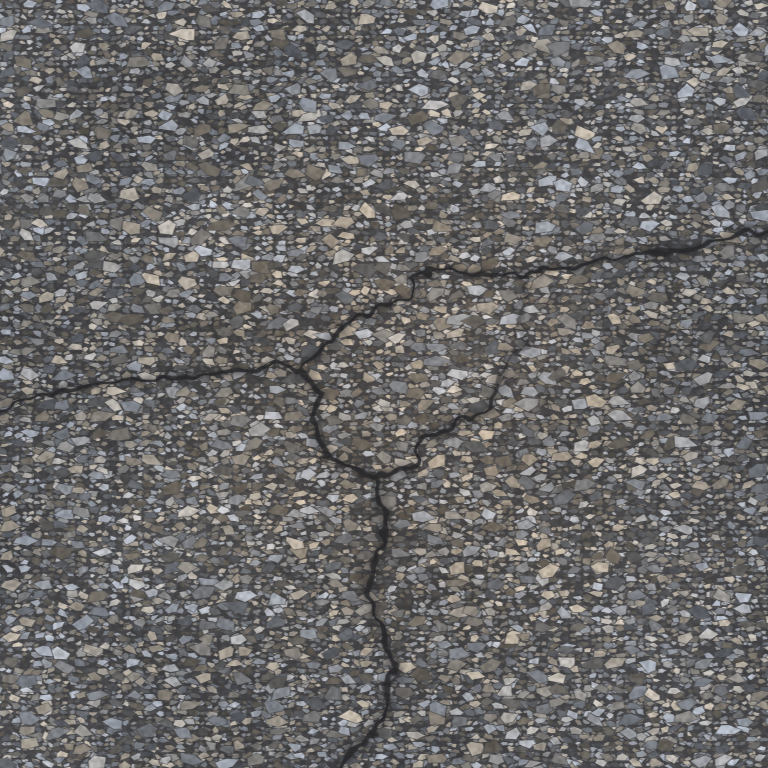
Reproduce this texture procedurally as a Shadertoy shader.

```glsl
// Weathered asphalt: packed angular gravel in dark tar, split by a branching crack.

const float TAU = 6.28319;
const float EDGE_SOFTNESS = 0.0012;
const vec3 TAR = vec3(0.265, 0.265, 0.275);
const vec3 CRACK = vec3(0.15, 0.15, 0.16);
const vec3 WARM_TINT = vec3(1.05, 1.0, 0.925);
const vec3 COOL_TINT = vec3(0.955, 0.995, 1.06);

// Bends of the crack and its arms, in canvas units
const vec2 MAIN_CRACK[10] = vec2[10](
    vec2(-0.02, 0.468), vec2(0.117, 0.499), vec2(0.306, 0.518), vec2(0.39, 0.521),
    vec2(0.449, 0.573), vec2(0.52, 0.61), vec2(0.56, 0.646), vec2(0.69, 0.646),
    vec2(0.87, 0.674), vec2(1.02, 0.703));
const vec2 LOWER_CRACK[10] = vec2[10](
    vec2(0.39, 0.521), vec2(0.417, 0.492), vec2(0.404, 0.453), vec2(0.43, 0.401),
    vec2(0.495, 0.372), vec2(0.495, 0.31), vec2(0.482, 0.219), vec2(0.512, 0.128),
    vec2(0.488, 0.05), vec2(0.43, -0.01));
const vec2 SIDE_CRACK[10] = vec2[10](
    vec2(0.495, 0.372), vec2(0.54, 0.401), vec2(0.553, 0.434), vec2(0.59, 0.452),
    vec2(0.632, 0.466), vec2(0.638, 0.49), vec2(0.645, 0.518), vec2(0.69, 0.551),
    vec2(0.68, 0.59), vec2(0.684, 0.64));

vec3 hash3(vec2 p) {
    vec3 q = fract(p.xyx * vec3(0.1031, 0.1030, 0.0973));
    q += dot(q, q.yxz + 33.33);
    return fract((q.xxy + q.yzz) * q.zyx);
}

vec3 noise3(vec2 p) {
    vec2 cell = floor(p);
    vec2 f = fract(p);
    f = f * f * (3.0 - 2.0 * f);
    vec3 low = mix(hash3(cell), hash3(cell + vec2(1, 0)), f.x);
    vec3 high = mix(hash3(cell + vec2(0, 1)), hash3(cell + vec2(1, 1)), f.x);
    return mix(low, high, f.y);
}

// Signed distance to an irregular five-sided stone
float stoneDistance(vec2 p, vec2 id, float radius) {
    float d = -1.0;
    for (int side = 0; side < 5; side++) {
        vec3 rnd = hash3(id + float(side) * vec2(17.3, 9.1));
        float angle = (float(side) + 0.7 * rnd.x) * TAU / 5.0;
        d = max(d, dot(p, vec2(cos(angle), sin(angle))) - radius * (0.75 + 0.5 * rnd.y));
    }
    return d;
}

vec3 stoneColor(vec3 rnd, float darkest, float lightest) {
    vec3 tint = mix(COOL_TINT, WARM_TINT, smoothstep(0.1, 0.95, rnd.y));
    return mix(darkest, lightest, rnd.x) * tint;
}

// Scatters one size of stone over the ground, each with a dark rim of tar
vec3 addStones(vec3 ground, vec2 uv, float scale, float share, vec2 radii, vec2 tones) {
    vec2 p = uv * scale * vec2(1.0, 1.3) + scale;
    float soft = EDGE_SOFTNESS * scale;
    for (int y = -1; y <= 1; y++)
    for (int x = -1; x <= 1; x++) {
        vec2 id = floor(p) + vec2(x, y);
        vec3 place = hash3(id + 3.7);
        if (place.z > share) continue;
        vec3 look = hash3(id + 51.2);
        float tilt = (look.z - 0.5) * 1.5;
        vec2 q = p - id - 0.5 - 0.55 * (place.xy - 0.5);
        q = mat2(cos(tilt), -sin(tilt), sin(tilt), cos(tilt)) * q * vec2(0.8, 1.15);
        float d = stoneDistance(q, id, mix(radii.x, radii.y, place.z / share));
        float rim = 1.0 - smoothstep(0.0, 2.2 * soft, d);
        float cover = 1.0 - smoothstep(-soft, soft, d);
        ground = mix(ground, TAR, 0.65 * rim);
        ground = mix(ground, stoneColor(look, tones.x, tones.y), cover);
    }
    return ground;
}

float segmentDistance(vec2 p, vec2 a, vec2 b) {
    vec2 ab = b - a;
    return length(p - a - ab * clamp(dot(p - a, ab) / dot(ab, ab), 0.0, 1.0));
}

float pathDistance(vec2 p, vec2 path[10]) {
    float d = 10.0;
    for (int i = 0; i < 9; i++) d = min(d, segmentDistance(p, path[i], path[i + 1]));
    return d;
}

float crackMask(float d, float width) {
    float gap = 1.0 - smoothstep(0.3 * width, 1.3 * width, d);
    float shadow = 1.0 - smoothstep(0.0, 3.5 * width, d);
    return max(0.9 * gap, 0.4 * shadow);
}

void mainImage(out vec4 fragColor, in vec2 fragCoord) {
    vec2 uv = fragCoord / iResolution.y;

    // Gravel, from fine chips up to the largest stones
    vec3 color = TAR;
    color = addStones(color, uv, 112.0, 0.9, vec2(0.26, 0.44), vec2(0.29, 0.70));
    color = addStones(color, uv, 70.0, 0.62, vec2(0.22, 0.42), vec2(0.31, 0.74));
    color = addStones(color, uv, 43.0, 0.42, vec2(0.22, 0.42), vec2(0.34, 0.73));

    // Mottled stone faces and broad stains
    color *= 1.0 + 0.22 * (noise3(uv * 210.0).x - 0.5);
    vec3 stain = noise3(uv * 7.0 + 20.0);
    color *= 1.0 + 0.16 * (stain.x - 0.5);
    float warmth = 1.0 - smoothstep(0.1, 0.5, length(uv - vec2(0.55, 0.47)));
    color *= mix(vec3(1), vec3(1.03, 1.0, 0.965), warmth);

    // Ragged crack with uneven width
    vec2 wander = 0.012 * (noise3(uv * 28.0).xy - 0.5) + 0.011 * (noise3(uv * 75.0).xy - 0.5);
    vec2 p = uv + wander;
    float ragged = mix(0.55, 1.35, noise3(uv * 36.0 + 9.0).z);
    float crack = crackMask(pathDistance(p, MAIN_CRACK), 0.0042 * ragged);
    crack = max(crack, crackMask(pathDistance(p, LOWER_CRACK), 0.0056 * ragged));
    float fade = 1.0 - 0.55 * smoothstep(0.46, 0.56, uv.y);
    crack = max(crack, fade * crackMask(pathDistance(p, SIDE_CRACK), 0.0046 * ragged));
    color = mix(color, CRACK, crack);

    fragColor = vec4(clamp(color, 0.0, 1.0), 1.0);
}
```
